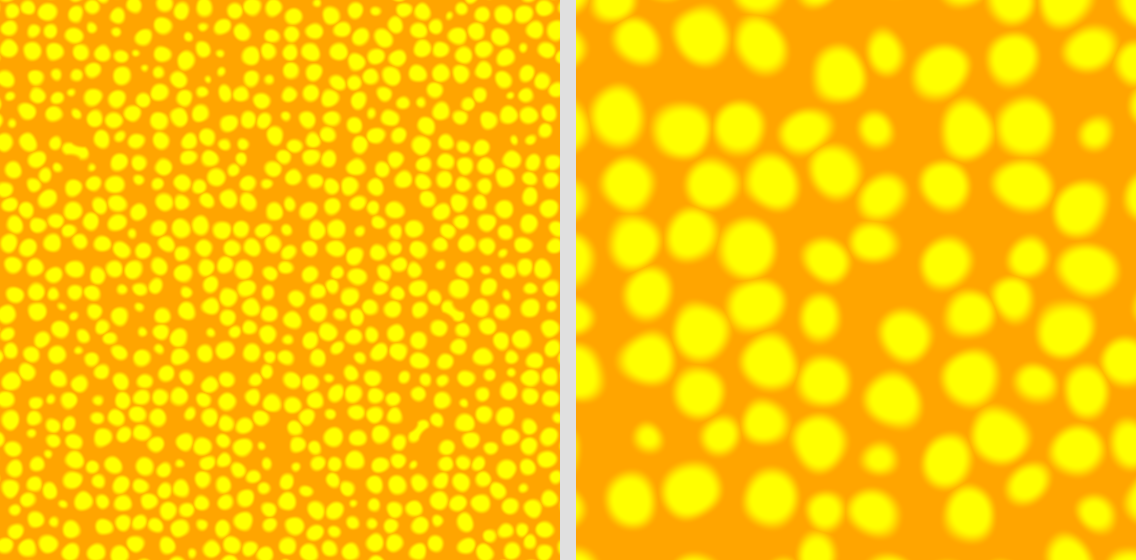
Left, the full canvas; right, a detail of the centre.
Write a Shadertoy shader that draws this pattern.

```glsl
const float CELLS = 26.0;         // sites across the canvas
const float FUSE_DISTANCE = 0.64; // closer sites join into one rod
const vec3 ORANGE = vec3(1.0, 0.648, 0.0);
const vec3 YELLOW = vec3(1.0, 1.0, 0.0);

vec2 hash2(vec2 cell) {
    uvec2 v = uvec2(ivec2(cell)) * 1664525u + 12345u;
    v.x += v.y * 1664525u;
    v.y += v.x * 1664525u;
    v ^= v >> 16u;
    v.x += v.y * 1664525u;
    v.y += v.x * 1664525u;
    v ^= v >> 16u;
    return vec2(v & 0xffffu) / 65536.0;
}

float cornerSlope(vec2 corner, vec2 offset) {
    float angle = 6.2832 * hash2(corner).x;
    return dot(vec2(cos(angle), sin(angle)), offset);
}

float gradientNoise(vec2 p) {
    vec2 i = floor(p), f = p - i;
    vec2 u = f * f * f * (f * (f * 6.0 - 15.0) + 10.0);
    vec2 e = vec2(1.0, 0.0);
    return mix(mix(cornerSlope(i, f), cornerSlope(i + e, f - e), u.x),
               mix(cornerSlope(i + e.yx, f - e.yx), cornerSlope(i + 1.0, f - 1.0), u.x), u.y);
}

vec2 jitteredSite(vec2 cell) {
    return cell + 0.5 + 0.8 * (hash2(cell) - 0.5);
}

// Neighbours repel each other, which evens out the spacing
vec2 relaxedSite(vec2 cell) {
    vec2 site = jitteredSite(cell), push = vec2(0.0);
    for (int y = -1; y <= 1; y++)
    for (int x = -1; x <= 1; x++) {
        vec2 away = site - jitteredSite(cell + vec2(x, y));
        float dist = max(length(away), 1e-4);
        push += away / dist * max(1.05 - dist, 0.0) * 0.3;
    }
    return site + push * min(1.0, 0.35 / max(length(push), 1e-4));
}

// Capsule whose waist is narrowed by pinch
float rodDistance(vec2 p, vec2 a, vec2 b, float radius, float pinch) {
    vec2 axis = b - a;
    float t = clamp(dot(p - a, axis) / dot(axis, axis), 0.0, 1.0);
    return length(p - a - t * axis) - radius + pinch * 4.0 * t * (1.0 - t);
}

float dotDistance(vec2 p, vec2 site, float spacing, float chance) {
    float size = mix(0.45, 1.0, smoothstep(0.0, 0.25, chance));
    return length(p - site) - size * min(0.5 * spacing - 0.05, 0.39);
}

float grainDistance(vec2 p) {
    vec2 home = floor(p);
    vec2 sites[25];
    for (int i = 0; i < 25; i++)
        sites[i] = relaxedSite(home + vec2(i % 5 - 2, i / 5 - 2));

    float nearestGrain = 1.0;
    for (int y = 1; y <= 3; y++)
    for (int x = 1; x <= 3; x++) {
        vec2 site = sites[y * 5 + x], partner = site;
        float spacing = 2.0;
        for (int k = 0; k < 9; k++) {
            if (k == 4) continue;
            vec2 other = sites[(y + k / 3 - 1) * 5 + x + k % 3 - 1];
            float dist = distance(site, other);
            if (dist < spacing) { spacing = dist; partner = other; }
        }
        float chance = hash2(home + vec2(x, y) + 71.0).y;
        float pinch = 0.08 * smoothstep(0.54, FUSE_DISTANCE, spacing);
        float grain = spacing < FUSE_DISTANCE
            ? rodDistance(p, site, partner, 0.27, pinch)
            : dotDistance(p, site, spacing, chance);
        nearestGrain = min(nearestGrain, grain);
    }
    return nearestGrain;
}

void mainImage(out vec4 fragColor, in vec2 fragCoord) {
    vec2 p = fragCoord / iResolution.y * CELLS;

    // Gentle warp turns some circles into ovals
    p += 0.16 * vec2(gradientNoise(p * 0.9), gradientNoise(p * 0.9 + 37.0));

    // Soft edge between grain and ground
    float grain = 1.0 - smoothstep(-0.11, 0.13, grainDistance(p));
    fragColor = vec4(mix(ORANGE, YELLOW, grain), 1.0);
}
```
